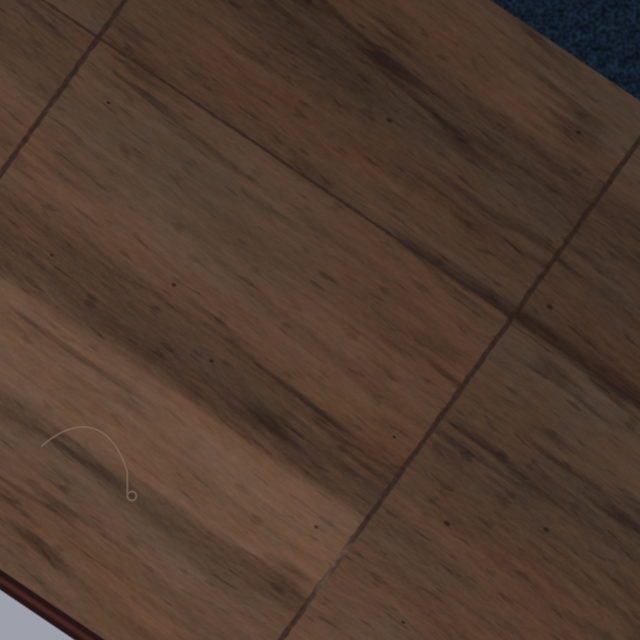
This texture is drawn by a three.js fragment shader. Its source:

```glsl
// Slanted floor of wood-print tiles with dark grout, carpet and a skirting at two corners.
// Canvas points become floor axes: x along the grain, y across it. Tiles repeat by floor
// and fract; strips of hashed tone and stretched gradient noise make the timber.
varying vec2 vUv;

const vec2 CORNER = vec2(0.801, 0.505);      // where four tiles meet
const vec2 TO_ALONG = vec2(0.812, -0.583);   // canvas to floor axes
const vec2 TO_ACROSS = vec2(0.559, 0.829);
const float TILE = 0.78;
const float STRIP = 0.13;
const float CARPET_EDGE = 0.391;
const float TRIM_EDGE = -0.775;
const float WALL_EDGE = -0.801;
const float CROSS_JOINT = 0.0046;            // half widths of the grout
const float LONG_JOINT = 0.0022;
const float SOFT = 0.002;
const float KNOT_CELL = 0.19;
const float FIBRE = 0.30;                    // strength of the fine grain
const float STREAK = 0.75;                   // strength of the dark streaks

const vec3 WOOD_DARK = vec3(0.20, 0.145, 0.12);
const vec3 WOOD_MID = vec3(0.315, 0.235, 0.182);
const vec3 WOOD_LIGHT = vec3(0.41, 0.305, 0.245);
const vec3 GROUT = vec3(0.195, 0.14, 0.12);
const vec3 GROUT_WORN = vec3(0.41, 0.35, 0.31);
const vec3 CARPET = vec3(0.075, 0.115, 0.16);
const vec3 TRIM = vec3(0.20, 0.11, 0.10);
const vec3 WALL = vec3(0.62, 0.63, 0.67);
const vec3 THREAD = vec3(0.50, 0.42, 0.35);

float hash(vec2 p) {
  return fract(sin(dot(p, vec2(127.1, 311.7))) * 4375.85);
}

vec2 gradient(vec2 cell) {
  float angle = 6.2832 * hash(cell);
  return vec2(cos(angle), sin(angle));
}

float noise(vec2 p) {
  vec2 i = floor(p), f = fract(p), e = vec2(1.0, 0.0);
  vec2 u = f * f * f * (f * (f * 6.0 - 15.0) + 10.0);
  float low = mix(dot(gradient(i), f), dot(gradient(i + e), f - e), u.x);
  float high = mix(dot(gradient(i + e.yx), f - e.yx), dot(gradient(i + 1.0), f - 1.0), u.x);
  return mix(low, high, u.y);
}

float band(float x, float lo, float hi, float blur) {
  return smoothstep(lo - blur, lo + blur, x) * (1.0 - smoothstep(hi - blur, hi + blur, x));
}

float segment(vec2 p, vec2 a, vec2 b) {
  vec2 d = b - a;
  return length(p - a - d * clamp(dot(p - a, d) / dot(d, d), 0.0, 1.0));
}

vec2 threadPoint(float t) {
  float s = 1.0 - t;
  return s * s * s * vec2(0.065, 0.303) + 3.0 * s * s * t * vec2(0.13, 0.36)
    + 3.0 * s * t * t * vec2(0.18, 0.33) + t * t * t * vec2(0.199, 0.262);
}

float threadDistance(vec2 p) {
  float d = segment(p, vec2(0.199, 0.262), vec2(0.199, 0.226));
  d = min(d, abs(length(p - vec2(0.206, 0.225)) - 0.007));
  for (int i = 0; i < 14; i++) {
    float t = float(i) / 14.0;
    d = min(d, segment(p, threadPoint(t), threadPoint(t + 1.0 / 14.0)));
  }
  return d;
}

vec3 wood(vec2 q, vec2 tile) {
  vec2 g = q + tile * vec2(3.7, 1.9);
  g.y += 0.015 * noise(g * vec2(3.0, 5.0)) + 0.05 * q.x;
  // printed strips
  float s = (q.y + 0.006 * noise(g * vec2(4.0, 9.0))) / STRIP;
  float id = floor(s), salt = tile.x * 7.3;
  float strip = mix(hash(vec2(id, salt)), hash(vec2(id + 1.0, salt)), smoothstep(0.85, 1.0, fract(s)));
  float tone = 0.1 + 0.4 * (strip - 0.5);
  // heartwood and sapwood bands
  float whole = step(q.x, 0.0) * step(-TILE, q.x);
  tone += whole * (0.5 * band(q.y, -0.535, -0.392, 0.007) - 0.4 * band(q.y, -0.385, -0.28, 0.025));
  tone -= whole * 0.45 * band(q.y, -0.575, -0.548, 0.012);
  tone -= 0.35 * band(q.y, 0.14, 0.26, 0.04);
  tone -= 0.8 * band(q.y, -0.004, 0.018, 0.008) * band(q.x, -0.22, 0.3, 0.06);
  // broad figure down to fine fibres
  tone += 0.3 * noise(g * vec2(2.0, 16.0)) + 0.35 * noise(g * vec2(4.0, 48.0));
  tone += FIBRE * (noise(g * vec2(14.0, 120.0)) + 0.9 * noise(g * vec2(45.0, 210.0)));
  tone += FIBRE * 0.6 * noise(g * vec2(130.0, 240.0));
  // narrow dark streaks gathered in patches
  float patches = smoothstep(-0.05, 0.4, noise(g * vec2(3.0, 13.0) + 8.0));
  tone -= STREAK * patches * smoothstep(-0.15, 0.4, noise(g * vec2(7.0, 75.0) + 3.0));
  tone -= 0.4 * smoothstep(0.25, 0.5, noise(g * vec2(22.0, 100.0) + 50.0));
  vec3 color = mix(WOOD_MID, WOOD_LIGHT, clamp(tone, 0.0, 1.2));
  color = mix(color, WOOD_DARK, clamp(-tone, 0.0, 1.15));
  float warmth = noise(g * vec2(2.0, 9.0) + 31.0) + 0.5 * noise(g * vec2(14.0, 60.0));
  color *= 1.0 + warmth * vec3(0.07, -0.03, -0.10);
  // sparse small knots
  vec2 cell = floor(q / KNOT_CELL);
  vec2 center = (cell + 0.2 + 0.6 * vec2(hash(cell), hash(cell + 17.0))) * KNOT_CELL;
  float knot = length((q - center) * vec2(0.7, 1.0)) / mix(0.002, 0.004, hash(cell + 5.0));
  return color * (1.0 - 0.4 * step(0.72, hash(cell + 9.0)) * (1.0 - smoothstep(0.3, 1.5, knot)));
}

void main() {
  vec2 d = vUv - CORNER;
  vec2 q = vec2(dot(d, TO_ALONG), dot(d, TO_ACROSS));
  vec3 color = wood(q, floor(q / TILE));
  // grout, worn pale along part of the cross joint
  vec2 joint = abs(fract(q / TILE + 0.5) - 0.5) * TILE + 0.002 * noise(q * 70.0);
  float worn = band(q.y, -0.54, -0.42, 0.03) * (0.6 + 0.8 * noise(q * vec2(90.0, 25.0)));
  vec3 grout = mix(GROUT, GROUT_WORN, 0.7 * worn) * (1.0 + 0.3 * noise(q * 110.0));
  color = mix(color, grout, 0.85 * (1.0 - smoothstep(CROSS_JOINT - 0.003, CROSS_JOINT + SOFT, joint.x)));
  color = mix(color, GROUT, 0.8 * (1.0 - smoothstep(LONG_JOINT - SOFT, LONG_JOINT + SOFT, joint.y)));
  // light falls off from lower left to upper right
  color *= mix(1.12, 0.88, smoothstep(0.3, 1.7, vUv.x + vUv.y));
  color = mix(color, THREAD, 0.7 * (1.0 - smoothstep(0.0006, 0.0026, threadDistance(vUv))));
  // carpet, trim and wall beyond the floor
  vec3 carpet = CARPET * (1.0 + 0.6 * noise(vUv * 150.0) + 0.4 * noise(vUv * 60.0));
  color = mix(color, carpet, smoothstep(-SOFT, SOFT, q.y - CARPET_EDGE));
  vec3 trim = TRIM * (0.75 + 0.6 * band(q.y, -0.792, -0.784, 0.003));
  color = mix(color, trim, smoothstep(-SOFT, SOFT, TRIM_EDGE - q.y));
  color = mix(color, WALL, smoothstep(-SOFT, SOFT, WALL_EDGE - q.y));
  gl_FragColor = vec4(color, 1.0);
}
```
